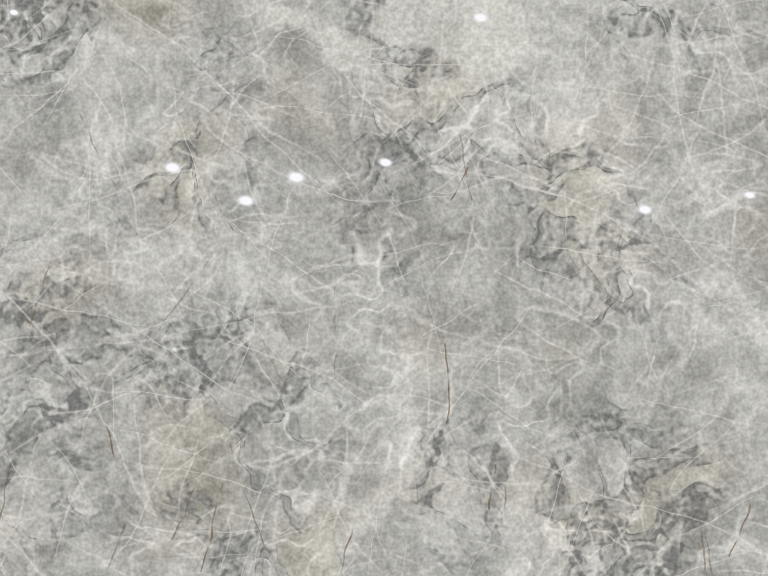
Write a Shadertoy shader that draws this texture.

```glsl
const vec3 STONE = vec3(0.690, 0.688, 0.668);
const vec3 CHARCOAL = vec3(0.43, 0.43, 0.425);
const vec3 CREAM = vec3(0.81, 0.805, 0.775);
const vec3 THREAD = vec3(0.84, 0.832, 0.805);
const vec3 RUST = vec3(0.46, 0.39, 0.32);
const vec3 WARM_TINT = vec3(0.014, 0.004, -0.014);
const float CLOUD_CONTRAST = 0.16;
const float MOTTLE_CONTRAST = 0.22;
const float FILAMENT_CONTRAST = 0.11;
const float GRAIN_CONTRAST = 0.085;
const float THREAD_WIDTH = 0.0024;
const float CRACK_WIDTH = 0.0016;
const int THREAD_LAYERS = 14;
const int CRACKS = 22;
const int GLINTS = 8;
const float TAU = 6.28319;

float hash(vec2 p) {
    vec3 q = fract(p.xyx * vec3(0.1031, 0.1030, 0.0973));
    q += dot(q, q.yzx + 33.33);
    return fract((q.x + q.y) * q.z);
}

mat2 rotation(float a) {
    return mat2(cos(a), -sin(a), sin(a), cos(a));
}

float corner(vec2 cell, vec2 offset) {
    float a = TAU * hash(cell);
    return dot(vec2(cos(a), sin(a)), offset);
}

// Gradient noise, roughly -0.7 to 0.7
float noise(vec2 p) {
    vec2 i = floor(p), f = p - i;
    vec2 u = f * f * f * (f * (f * 6.0 - 15.0) + 10.0);
    vec2 e = vec2(1.0, 0.0);
    return mix(mix(corner(i, f), corner(i + e, f - e), u.x),
               mix(corner(i + e.yx, f - e.yx), corner(i + 1.0, f - 1.0), u.x), u.y);
}

float fbm(vec2 p, int octaves) {
    float sum = 0.0, amp = 0.6;
    for (int i = 0; i < octaves; i++) {
        sum += amp * noise(p);
        p = rotation(0.65) * p * 2.03 + 11.7;
        amp *= 0.54;
    }
    return sum;
}

float segment(vec2 p, vec2 a, vec2 b) {
    vec2 d = b - a;
    return length(p - a - d * clamp(dot(p - a, d) / dot(d, d), 0.0, 1.0));
}

// Smoky strand with a darker rim on both sides
float strand(vec2 p, float angle, float freq) {
    vec2 q = rotation(angle) * p * vec2(0.4, 1.0) * freq;
    float n = abs(noise(q) + 0.3 * noise(q * 2.3 + 4.0) + 0.16 * noise(q * 6.0));
    float body = 1.0 - smoothstep(0.06, 0.13, n);
    float rim = 1.0 - smoothstep(0.0, 0.04, abs(n - 0.08));
    return 0.5 * body + 0.6 * rim;
}

// Thin, nearly straight pale threads in many directions
float threads(vec2 p, float width) {
    float sum = 0.0;
    for (int i = 0; i < THREAD_LAYERS; i++) {
        float k = float(i);
        float freq = 5.0 + 0.9 * k;
        vec2 q = rotation(k * 2.4 + 0.1) * p * vec2(0.2, 1.0) * freq + 17.3 * k;
        float line = 1.0 - smoothstep(0.0, width * freq, abs(noise(q) - 0.09));
        sum += line * smoothstep(-0.05, 0.35, noise(q * vec2(2.0, 0.7) + 9.0));
    }
    return sum;
}

// Short steep rusty fissures
float cracks(vec2 p, float aspect, float width) {
    float sum = 0.0;
    for (int i = 0; i < CRACKS; i++) {
        float k = float(i);
        vec2 centre = vec2(hash(vec2(k, 3.0)) * aspect, hash(vec2(k, 8.0)) * 0.85);
        float lean = mix(0.9, 2.1, hash(vec2(k, 15.0)));
        vec2 reach = vec2(cos(lean), sin(lean)) * mix(0.03, 0.1, hash(vec2(k, 21.0)));
        float d = segment(p, centre - reach, centre + reach);
        sum += (1.0 - smoothstep(0.3 * width, 1.4 * width, d)) * mix(0.3, 1.0, hash(vec2(k, 27.0)));
    }
    return sum * smoothstep(-0.3, 0.15, noise(p * 28.0));
}

// Reflected ceiling lamps in the upper part
float glints(vec2 p, float aspect) {
    float sum = 0.0;
    for (int i = 0; i < GLINTS; i++) {
        float k = float(i);
        vec2 centre = vec2((k + hash(vec2(k, 41.0))) / float(GLINTS) * aspect,
                           mix(0.63, 0.98, hash(vec2(k, 47.0))));
        vec2 d = (p - centre) / mix(0.006, 0.013, hash(vec2(k, 53.0)));
        float r = length(vec2(d.x * 0.8 + 0.2 * d.y, d.y * 1.25));
        sum += 1.0 - smoothstep(0.3, 1.3, r) + 0.25 * exp(-0.5 * r * r);
    }
    return min(sum, 1.0);
}

void mainImage(out vec4 fragColor, in vec2 fragCoord) {
    vec2 p = fragCoord / iResolution.y;
    float aspect = iResolution.x / iResolution.y;
    float pixel = 1.0 / iResolution.y;
    vec2 warp = vec2(fbm(p * 4.0, 4), fbm(p * 4.0 + 31.0, 4));
    vec2 crinkle = vec2(noise(p * 34.0), noise(p * 34.0 + 50.0));
    vec2 w = p + 0.10 * warp + 0.008 * crinkle;

    // Clouded ground with fine crinkled filaments
    float mottle = fbm(w * 15.0 + 5.0, 4);
    float grain = noise(p * 85.0) + noise(p * 170.0);
    vec3 col = STONE + CLOUD_CONTRAST * fbm(w * 2.6 + 2.0, 4) + MOTTLE_CONTRAST * mottle;
    col += WARM_TINT * smoothstep(0.0, 0.4, noise(w * 4.5 + 40.0));
    float filament = 1.0 - smoothstep(0.0, 0.13, abs(noise(w * vec2(17.0, 24.0))));
    col += FILAMENT_CONTRAST * filament * smoothstep(-0.2, 0.4, noise(p * 7.0 + 70.0));

    // Cream patches along the top edge
    float ragged = 0.07 * fbm(p * 9.0, 4);
    float patchDist = min(segment(p, vec2(0.74, 0.99), vec2(0.86, 0.94)) - 0.075,
                          segment(p, vec2(0.45, 1.01), vec2(0.62, 0.89)) - 0.018) + ragged;
    float cream = 1.0 - smoothstep(-0.006, 0.008, patchDist);
    col = mix(col, CREAM + 0.08 * mottle, 0.75 * cream);

    // Dark strands, gathered in drifts and crumbled
    float drift = smoothstep(-0.15, 0.25, noise(p * 3.4 + 6.0) + 0.4 * warp.x);
    float dark = strand(w, 0.4, 7.0) + 0.7 * strand(w + 7.0, -1.1, 9.0);
    float crumble = clamp(0.55 + 1.3 * noise(w * 45.0) + 1.0 * noise(p * 100.0), 0.0, 1.0);
    col = mix(col, CHARCOAL, clamp(dark * drift * crumble, 0.0, 0.8) * (1.0 - 0.85 * cream));

    // Threads, fissures, grain and lamps
    float pale = threads(p + 0.03 * warp + 0.002 * crinkle, max(THREAD_WIDTH, pixel));
    col = mix(col, THREAD, clamp(0.5 * pale, 0.0, 0.75));
    float rust = cracks(p + 0.02 * warp + 0.004 * crinkle, aspect, max(CRACK_WIDTH, 0.6 * pixel));
    col = mix(col, RUST, clamp(0.75 * rust, 0.0, 0.8));
    col += GRAIN_CONTRAST * grain;
    col = mix(col, vec3(0.98, 0.98, 1.0), glints(p, aspect));
    fragColor = vec4(clamp(col, 0.0, 1.0), 1.0);
}
```
